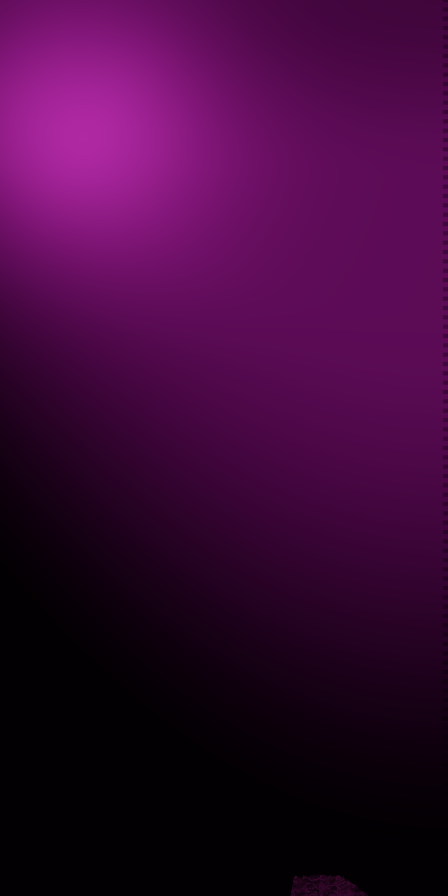
A WebGL 1 fragment shader for this background:

```glsl
precision highp float;
uniform vec2 u_resolution;

// Space: x runs 0..1 from the left, y runs 0..2 upward.
const vec2 GLOW_CENTER = vec2(0.18, 1.74);
const float GLOW_RADIUS = 0.33;
const float GLOW_POWER = 0.34;
const float WASH_POWER = 0.36;
const float WASH_TILT = 0.6;
const vec2 WASH_RANGE = vec2(0.7, 2.0);
const float TOP_SHADE = 0.7;
const float RAY_POWER = 0.014;
const vec2 TUFT_SPAN = vec2(0.645, 0.835);
const float TUFT_HEIGHT = 0.05;
const vec3 TUFT_COLOR = vec3(0.25, 0.04, 0.20);
const float STITCH_COUNT = 96.0;

float hash(vec2 p) {
  return fract(sin(dot(p, vec2(41.3, 289.1))) * 4375.85);
}

float noise(vec2 p) {
  vec2 cell = floor(p);
  vec2 f = fract(p);
  f = f * f * (3.0 - 2.0 * f);
  float low = mix(hash(cell), hash(cell + vec2(1.0, 0.0)), f.x);
  float high = mix(hash(cell + vec2(0.0, 1.0)), hash(cell + 1.0), f.x);
  return mix(low, high, f.y);
}

float fbm(vec2 p) {
  float sum = 0.0;
  float gain = 0.5;
  for (int i = 0; i < 4; i++) {
    sum += gain * noise(p);
    p = p * 2.03 + 7.1;
    gain *= 0.5;
  }
  return sum;
}

// Broad light that sinks into black, sooner on the left.
float wash(vec2 p) {
  float depth = 2.0 - p.y;
  float left = 1.0 - p.x;
  float fade = 1.0 - smoothstep(WASH_RANGE.x, WASH_RANGE.y, depth + WASH_TILT * left * left);
  return WASH_POWER * fade * mix(TOP_SHADE, 1.0, smoothstep(0.0, 0.4, depth));
}

float glow(vec2 p) {
  vec2 d = (p - GLOW_CENTER) / GLOW_RADIUS;
  return GLOW_POWER * exp(-dot(d, d));
}

// Faint slanted streaks crossing the glow.
float rays(vec2 p) {
  float across = dot(p, vec2(0.83, -0.56));
  return RAY_POWER * (noise(vec2(across * 9.0, 3.0)) - 0.5);
}

// Brightness to magenta; green rises only in the highlights.
vec3 magenta(float level) {
  return vec3(level, 0.34 * level * level, 0.93 * level);
}

// Ragged tuft on the bottom edge: x is coverage, y is filament light.
vec2 tuft(vec2 p) {
  float u = (p.x - TUFT_SPAN.x) / (TUFT_SPAN.y - TUFT_SPAN.x);
  float profile = smoothstep(0.0, 0.08, u) * (1.0 - smoothstep(0.6, 1.0, u));
  float rough = fbm(vec2(p.x * 60.0, p.y * 30.0));
  float top = profile * TUFT_HEIGHT * (0.65 + 0.7 * rough);
  float cover = smoothstep(0.0, 0.005, top - p.y) * step(0.001, profile);
  float ridge = 1.0 - abs(2.0 * fbm(p * vec2(55.0, 95.0) + rough * 2.0) - 0.95);
  return vec2(cover, pow(clamp(ridge, 0.0, 1.0), 5.0));
}

// Dotted dark line down the right edge.
float stitches(vec2 p) {
  float column = smoothstep(0.986, 0.992, p.x);
  float dash = smoothstep(0.2, 0.35, abs(fract(p.y * 0.5 * STITCH_COUNT) - 0.5));
  return column * dash;
}

void main() {
  vec2 p = gl_FragCoord.xy / u_resolution * vec2(1.0, 2.0);
  float light = glow(p);
  float level = wash(p) + light + rays(p) * light / GLOW_POWER;
  vec3 color = magenta(max(level, 0.008));

  vec2 t = tuft(p);
  color = mix(color, TUFT_COLOR * (0.3 + 0.7 * t.y), 0.85 * t.x);
  color *= 1.0 - 0.3 * stitches(p);

  gl_FragColor = vec4(color, 1.0);
}
```
